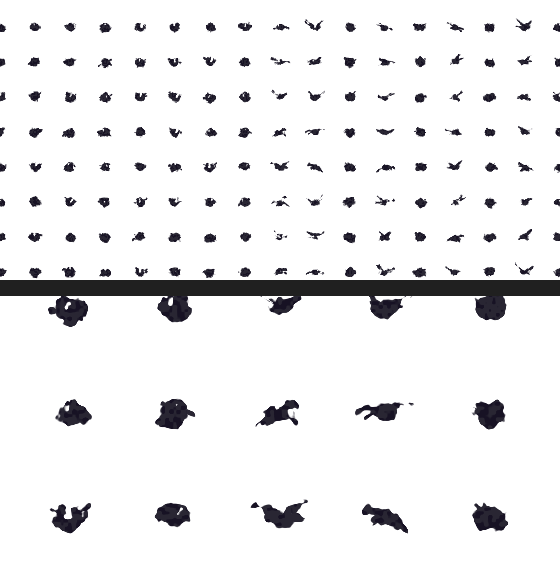
Top: the whole. Bottom: its middle third, enlarged.
Give the GLSL for this pattern, as a Shadertoy shader.

```glsl
const float ROWS = 8.0;
const float COLUMNS = 16.0;
const float BASE_HEIGHT = 0.23;            // row centre above the cell floor
const float CENTRE_JITTER = 0.035;
const vec2 ROUND_CORE = vec2(0.150, 0.122);
const vec2 WINGED_CORE = vec2(0.125, 0.078);
const int ARMS = 3;
const float ARM_ROOT = 0.050;
const float ARM_TIP = 0.018;
const float LUMP_SCALE = 11.0;
const float LUMP_DEPTH = 0.065;
const float GRAIN_SCALE = 27.0;
const float GRAIN_DEPTH = 0.034;
const vec3 PAPER = vec3(1.0);
const vec3 INK = vec3(0.16, 0.15, 0.20);
const vec3 DEEP_INK = vec3(0.09, 0.07, 0.14);

vec2 hash2(vec2 p) {
    vec3 q = fract(p.xyx * vec3(0.1031, 0.1030, 0.0973));
    q += dot(q, q.yzx + 33.33);
    return fract((q.xx + q.yz) * q.zy);
}

float valueNoise(vec2 p) {
    vec2 i = floor(p);
    vec2 f = fract(p);
    f = f * f * (3.0 - 2.0 * f);
    float low = mix(hash2(i).x, hash2(i + vec2(1, 0)).x, f.x);
    float high = mix(hash2(i + vec2(0, 1)).x, hash2(i + vec2(1, 1)).x, f.x);
    return mix(low, high, f.y);
}

// Capsule whose radius runs from rootRadius at a to tipRadius at b
float taperedSegment(vec2 p, vec2 a, vec2 b, float rootRadius, float tipRadius) {
    vec2 axis = b - a;
    float t = clamp(dot(p - a, axis) / dot(axis, axis), 0.0, 1.0);
    return length(p - a - axis * t) - mix(rootRadius, tipRadius, t);
}

float ellipse(vec2 p, vec2 radii) {
    return (length(p / radii) - 1.0) * min(radii.x, radii.y);
}

// Long arms in columns 8 and 9, then in every odd column
float wingedColumn(float column) {
    float middle = step(7.5, column) * step(column, 9.5);
    return max(middle, step(9.5, column) * mod(column, 2.0));
}

float blot(vec2 p, vec2 id) {
    vec2 seed = id * 17.0 + 5.0;
    float winged = wingedColumn(id.x);
    vec2 shape = hash2(seed);
    p -= (hash2(seed + 1.0) - 0.5) * CENTRE_JITTER;
    p.y -= (shape.x - 0.5) * 3.0 * p.x * p.x;

    // Core
    vec2 radii = mix(ROUND_CORE, WINGED_CORE, winged);
    radii *= 0.88 + 0.24 * hash2(seed + 2.0);
    float d = ellipse(p + vec2(0.0, 0.012), radii);

    // Arms, spread to both sides and mostly upward
    for (int i = 0; i < ARMS; i++) {
        vec2 armSeed = seed + 3.0 + float(i);
        vec2 pick = hash2(armSeed);
        float side = i == 0 ? -1.0 : i == 1 ? 1.0 : sign(shape.y - 0.5);
        vec2 direction = normalize(vec2(side * (0.35 + pick.x), pick.y * 1.3 - 0.45));
        float reach = mix(0.10, 0.19, pick.x) + winged * mix(0.02, 0.13, pick.y);
        float root = ARM_ROOT * mix(1.0, 0.8, winged);
        d = min(d, taperedSegment(p, vec2(0.0), direction * reach, root, ARM_TIP));
    }

    // Notch in the top or closed hole, left half of the sheet
    vec2 cut = hash2(seed + 9.0);
    vec2 notchStart = vec2((cut.x - 0.5) * 0.10, 0.015);
    vec2 notchEnd = notchStart + vec2((cut.y - 0.5) * 0.08, mix(0.02, 0.14, shape.y));
    float notch = taperedSegment(p, notchStart, notchEnd, 0.012, 0.012 + 0.022 * cut.x);
    if (id.x < 9.5 && cut.y > 0.25) d = max(d, -notch);

    // Ragged outline
    d += (valueNoise(p * LUMP_SCALE + seed) - 0.5) * LUMP_DEPTH;
    d += (valueNoise(p * GRAIN_SCALE + seed) - 0.5) * GRAIN_DEPTH;
    return d;
}

void mainImage(out vec4 fragColor, in vec2 fragCoord) {
    float pixel = ROWS / iResolution.y;
    vec2 p = fragCoord * pixel - vec2(0.0, BASE_HEIGHT);
    vec2 cell = floor(p + 0.5);
    vec2 local = p - cell;
    vec2 id = vec2(mod(cell.x, COLUMNS), cell.y);

    float d = blot(local, id);
    float coverage = 1.0 - smoothstep(-0.6 * pixel, 0.6 * pixel, d);

    // Mottled ink
    float mottle = valueNoise(local * GRAIN_SCALE + id * 31.0);
    vec3 ink = mix(INK, DEEP_INK, smoothstep(0.45, 0.65, mottle));
    fragColor = vec4(mix(PAPER, ink, coverage), 1.0);
}
```
